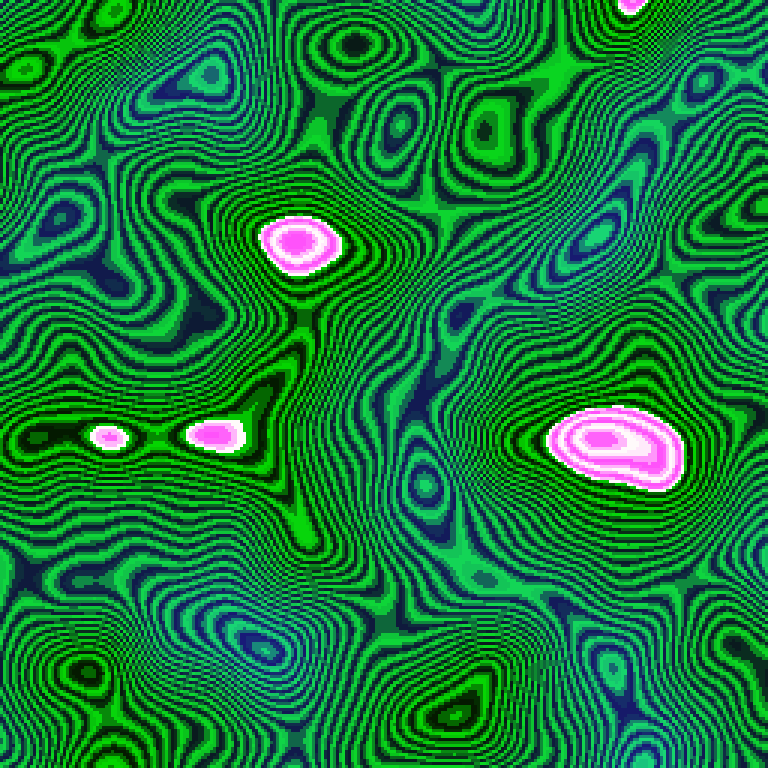
Write a three.js fragment shader that draws this background.

```glsl
// Contour bands of a smooth random terrain, drawn on a coarse grid of cells.
// Two octaves of gradient noise give the height; its quantised level cycles
// green, height drains the blue, and the highest summits turn pink.

varying vec2 vUv;

const float TAU = 6.2832;

vec2 randomDirection(vec2 corner) {
  float turn = fract(sin(dot(corner, vec2(127.1, 311.7))) * 43758.5);
  return vec2(cos(TAU * turn), sin(TAU * turn));
}

float cornerSlope(vec2 cell, vec2 f, vec2 corner) {
  return dot(randomDirection(cell + corner), f - corner);
}

float gradientNoise(vec2 p) {
  vec2 cell = floor(p);
  vec2 f = p - cell;
  vec2 ease = f * f * f * (f * (f * 6.0 - 15.0) + 10.0);
  float low = mix(cornerSlope(cell, f, vec2(0.0, 0.0)),
                  cornerSlope(cell, f, vec2(1.0, 0.0)), ease.x);
  float high = mix(cornerSlope(cell, f, vec2(0.0, 1.0)),
                   cornerSlope(cell, f, vec2(1.0, 1.0)), ease.x);
  return mix(low, high, ease.y);
}

float terrain(vec2 p) {
  return gradientNoise(p * 4.4 + vec2(3.9, 7.6))
       + 0.22 * gradientNoise(p * 9.06 + vec2(42.94, 18.2));
}

void main() {
  // Coarse square cells, each sampled at its centre
  vec2 p = (floor(vUv * 256.0) + 0.5) / 256.0;

  // Height in flat steps, six to each colour cycle
  float level = floor(terrain(p) * 102.0);
  float height = level / 102.0;
  float band = 0.5 + 0.5 * cos(TAU * (level + 0.33) / 6.0);

  // Blue-green lowland fading to pure green upland
  vec3 slope = vec3(0.05 - 0.08 * height,
                    mix(0.08, 0.86, band),
                    0.19 - 0.5 * height);

  // Pink and white rings on the summits
  vec3 summit = vec3(1.0, mix(0.3, 1.0, band), 0.98);

  vec3 colour = mix(slope, summit, step(0.47, height));
  gl_FragColor = vec4(clamp(colour, 0.0, 1.0), 1.0);
}
```
